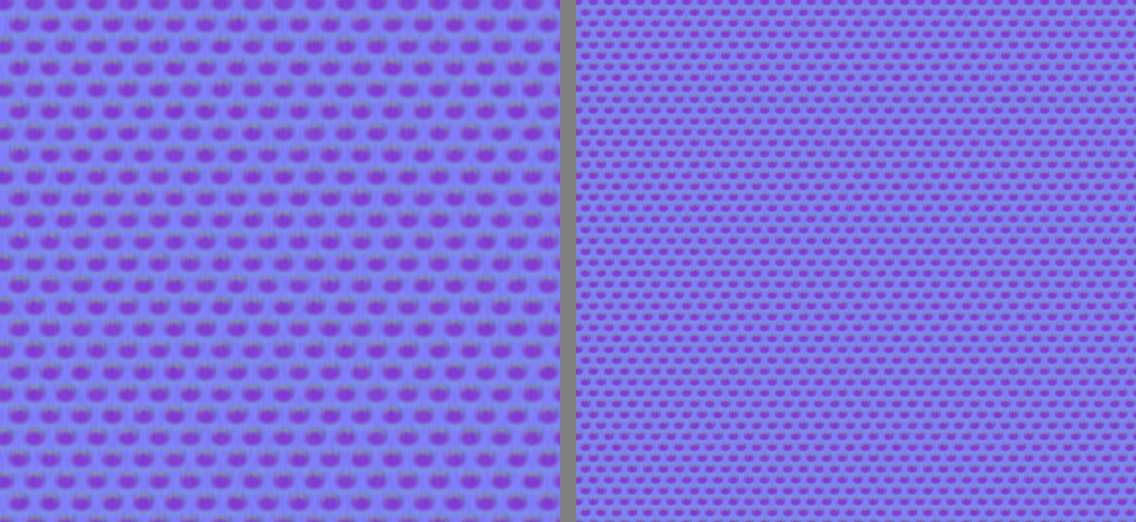
Left, the tile; right, the same tile 2 across and 2 down.
Give the GLSL for this texture map, as a WebGL 1 fragment shader.

```glsl
precision highp float;
// Tileable tangent-space normal map of soft, staggered oval dimples in a fine mesh.

uniform vec2 u_resolution;

const vec2 GRID = vec2(18.0, 24.0);      // dimples across, rows down
const float ROW_PITCH = 0.7;             // row spacing in column widths
const vec2 FIRST_DIMPLE = vec2(0.11, 0.09);
const vec2 STREAK_GRID = vec2(144.0, 36.0);

const vec3 FLAT_COLOR  = vec3(0.500, 0.492, 0.970);
const vec3 PALE_COLOR  = vec3(0.490, 0.560, 0.885);
const vec3 CORE_COLOR  = vec3(0.500, 0.235, 0.830);
const vec3 LEFT_COLOR  = vec3(0.580, 0.430, 0.740);
const vec3 TOP_COLOR   = vec3(0.495, 0.555, 0.660);
const vec3 RIGHT_COLOR = vec3(0.390, 0.460, 0.700);

float hash(vec2 p) {
  vec3 q = fract(vec3(p.xyx) * 0.1031);
  q += dot(q, q.yzx + 33.33);
  return fract((q.x + q.y) * q.z);
}

// Dot product of a wrapped lattice gradient with the offset to its corner.
float cornerSlope(vec2 cell, vec2 offset, vec2 period) {
  float angle = 6.2832 * hash(mod(cell, period));
  return dot(vec2(cos(angle), sin(angle)), offset);
}

float gradientNoise(vec2 p, vec2 period) {
  vec2 cell = floor(p);
  vec2 f = p - cell;
  vec2 w = f * f * f * (f * (f * 6.0 - 15.0) + 10.0);
  vec2 e = vec2(1.0, 0.0);
  float low = mix(cornerSlope(cell, f, period),
                  cornerSlope(cell + e.xy, f - e.xy, period), w.x);
  float high = mix(cornerSlope(cell + e.yx, f - e.yx, period),
                   cornerSlope(cell + e.xx, f - e.xx, period), w.x);
  return mix(low, high, w.y);
}

// Soft-edged ellipse: 1 inside, fading to 0 across its outline.
float softEllipse(vec2 p, vec2 center, vec2 radius, float softness) {
  float d = length((p - center) / radius);
  return 1.0 - smoothstep(1.0 - softness, 1.0 + softness, d);
}

// Rim hue turns from the left slope over the top to the right slope.
vec3 rimColor(float x) {
  vec3 color = mix(LEFT_COLOR, TOP_COLOR, smoothstep(-0.34, -0.02, x));
  return mix(color, RIGHT_COLOR, smoothstep(0.06, 0.34, x));
}

// Offset from the nearest dimple in a row; y points up, units are columns.
vec2 dimpleOffset(vec2 gridPos, float row, out float column) {
  float x = gridPos.x - FIRST_DIMPLE.x - 0.5 * mod(row, 2.0);
  column = floor(x + 0.5);
  float y = (row + FIRST_DIMPLE.y - gridPos.y) * ROW_PITCH;
  return vec2(x - column, y);
}

vec3 paintSkirt(vec3 color, vec2 p) {
  float skirt = softEllipse(p, vec2(0.0, -0.34), vec2(0.36, 0.12), 0.75);
  return mix(color, PALE_COLOR, 0.9 * skirt);
}

vec3 paintDimple(vec3 color, vec2 p, float wear) {
  float rim = softEllipse(p, vec2(0.01, 0.05), vec2(0.335, 0.235), 0.34);
  float core = softEllipse(p, vec2(0.0, -0.06), vec2(0.285, 0.205), 0.5);
  color = mix(color, rimColor(p.x), rim * (0.82 + 0.16 * wear));
  return mix(color, CORE_COLOR, core * (0.92 + 0.08 * wear));
}

void main() {
  vec2 uv = gl_FragCoord.xy / u_resolution;
  vec2 gridPos = vec2(uv.x, 1.0 - uv.y) * GRID;
  float nearestRow = floor(gridPos.y - FIRST_DIMPLE.y + 0.5);

  // Fine vertical streaks and a faint wobble of the outlines
  float streak = gradientNoise(uv * STREAK_GRID, STREAK_GRID);
  float wobble = gradientNoise(uv * GRID * 2.0 + 0.37, GRID * 2.0);
  vec2 shift = vec2(0.012 * wobble, 0.035 * streak);

  // Pale skirts lie below every dimple
  vec3 color = FLAT_COLOR;
  float column;
  for (int i = -1; i <= 1; i++) {
    vec2 p = dimpleOffset(gridPos, nearestRow + float(i), column);
    color = paintSkirt(color, p + shift);
  }

  // Dimples with slight wear from one to the next
  for (int i = -1; i <= 1; i++) {
    float row = nearestRow + float(i);
    vec2 p = dimpleOffset(gridPos, row, column);
    float wear = hash(mod(vec2(column, row), GRID) + 7.0);
    color = paintDimple(color, p + shift, wear);
  }

  color += streak * vec3(0.025, 0.035, 0.03);
  gl_FragColor = vec4(clamp(color, 0.0, 1.0), 1.0);
}
```
